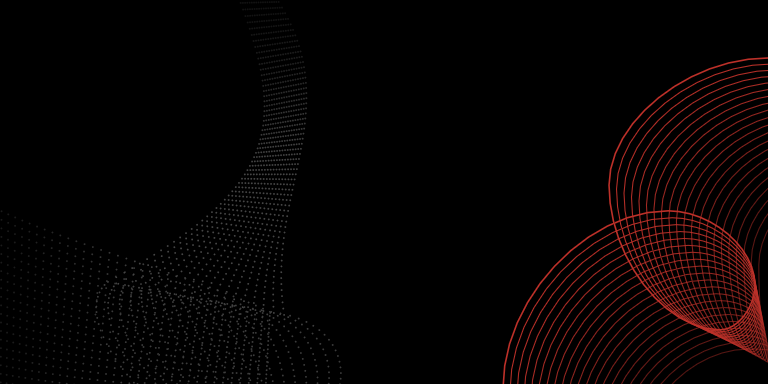
A Shadertoy shader for this background:

```glsl
// Black backdrop with a nest of red looping lines at the right and grey dotted
// sheets at the left. Each sheet blends between two cubic curves; each red line
// joins quarter arcs through six turning points that drift from line to line.

#define LINE_COUNT 21
#define ARC_STEPS 12
#define LINE_HALF_WIDTH 0.0014
#define DOT_RADIUS 0.0023
#define ARC_ROUNDNESS 0.5
#define LINE_COLOR vec3(0.74, 0.19, 0.16)
#define DOT_COLOR vec3(1.0)

// Turning points of the outer line, and their drift per line (canvas height = 1).
const vec2 TURN[6] = vec2[6](vec2(2.0, 0.849), vec2(1.586, 0.518), vec2(1.875, 0.141),
                             vec2(1.966, 0.258), vec2(1.74, 0.451), vec2(1.31, -0.01));
const vec2 DRIFT[6] = vec2[6](vec2(0.0104, -0.0156), vec2(0.0195, -0.0104), vec2(0.0065, -0.0044),
                              vec2(0.0018, -0.0085), vec2(0.0104, -0.018), vec2(0.0182, -0.008));

vec2 cubic(mat4x2 curve, float t) {
    float r = 1.0 - t;
    return curve * vec4(r * r * r, 3.0 * r * r * t, 3.0 * r * t * t, t * t * t);
}

// True when p lies near the box around the control points.
bool nearCurve(vec2 p, mat4x2 c, float margin) {
    vec2 lo = min(min(c[0], c[1]), min(c[2], c[3])) - margin;
    vec2 hi = max(max(c[0], c[1]), max(c[2], c[3])) + margin;
    return all(greaterThan(p, lo)) && all(lessThan(p, hi));
}

float segmentDistance(vec2 p, vec2 a, vec2 b) {
    vec2 ab = b - a;
    float h = clamp(dot(p - a, ab) / max(dot(ab, ab), 1e-9), 0.0, 1.0);
    return length(p - a - ab * h);
}

float coverage(float radius, float dist, float pixel) {
    return clamp((radius - dist) / pixel + 0.5, 0.0, 1.0);
}

// Distance to one looping line.
float loopDistance(vec2 p, float index, float margin) {
    float dist = 1.0;
    for (int k = 0; k < 5; k++) {
        vec2 a = TURN[k] + DRIFT[k] * index;
        vec2 b = TURN[k + 1] + DRIFT[k + 1] * index;
        vec2 corner = k % 2 == 0 ? vec2(b.x, a.y) : vec2(a.x, b.y);
        mat4x2 arc = mat4x2(a, mix(a, corner, ARC_ROUNDNESS), mix(b, corner, ARC_ROUNDNESS), b);
        if (!nearCurve(p, arc, margin)) continue;
        vec2 last = a;
        for (int i = 1; i <= ARC_STEPS; i++) {
            vec2 next = cubic(arc, float(i) / float(ARC_STEPS));
            dist = min(dist, segmentDistance(p, last, next));
            last = next;
        }
    }
    return dist;
}

// Dots along a family of curves; tone runs from the start to the end of each.
float dottedSheet(vec2 p, mat4x2 first, mat4x2 final, int curves, int dots, vec2 tone, float pixel) {
    float light = 0.0;
    for (int j = 0; j < curves; j++) {
        float s = float(j) / float(curves - 1);
        mat4x2 curve = first * (1.0 - s) + final * s;
        if (!nearCurve(p, curve, DOT_RADIUS + pixel)) continue;
        for (int i = 0; i < dots; i++) {
            float t = float(i) / float(dots - 1);
            float dist = length(p - cubic(curve, t));
            float shade = mix(tone.x, tone.y, smoothstep(0.0, 0.6, t));
            light = max(light, shade * coverage(DOT_RADIUS, dist, pixel));
        }
    }
    return light;
}

void mainImage(out vec4 fragColor, in vec2 fragCoord) {
    vec2 p = fragCoord / iResolution.y;
    p.x *= 2.0 * iResolution.y / iResolution.x;
    float pixel = 1.0 / iResolution.y;
    vec3 color = vec3(0.0);

    // Dotted sheets: falling ribbon, lower bulge, left slope
    if (p.x < 0.93) {
        float light = dottedSheet(p,
            mat4x2(0.62, 1.01, 0.755, 0.66, 0.716, 0.505, 0.281, 0.266),
            mat4x2(0.716, 1.01, 0.911, 0.714, 0.69, 0.505, 0.74, 0.18),
            18, 60, vec2(0.07, 0.27), pixel);
        light = max(light, dottedSheet(p,
            mat4x2(0.281, 0.266, 0.221, 0.219, 0.247, 0.1, 0.39, -0.04),
            mat4x2(0.703, 0.188, 0.885, 0.167, 0.911, 0.036, 0.872, -0.04),
            20, 20, vec2(0.25, 0.23), pixel));
        light = max(light, dottedSheet(p,
            mat4x2(-0.013, 0.458, 0.182, 0.362, 0.495, 0.284, 0.703, 0.188),
            mat4x2(-0.013, -0.016, 0.156, -0.04, 0.417, -0.07, 0.69, -0.04),
            22, 36, vec2(0.1, 0.24), pixel));
        color += DOT_COLOR * light;
    }

    // Nested red lines, dimmer toward the inside
    if (p.x > 1.29) {
        for (int i = 0; i < LINE_COUNT; i++) {
            float depth = float(i) / float(LINE_COUNT - 1);
            float width = LINE_HALF_WIDTH * (i == 0 ? 1.5 : 1.0);
            float dist = loopDistance(p, float(i), width + pixel);
            float alpha = coverage(width, dist, pixel) * mix(1.0, 0.45, depth);
            color = mix(color, LINE_COLOR, alpha);
        }
    }
    fragColor = vec4(color, 1.0);
}
```
